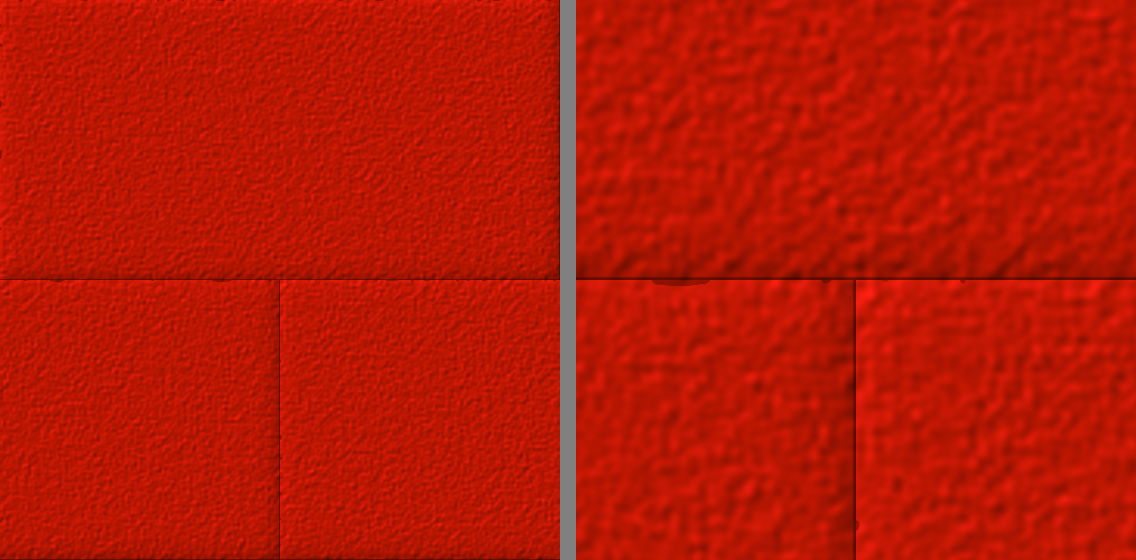
Left, the full canvas; right, a detail of the centre.
Write a Shadertoy shader that draws this texture.

```glsl
// Red rough-plaster blocks in running bond: one full block above two halves.
// Tiling value noise is embossed by a light from the upper left, and each
// block gets soft lit and shaded rims, a thin dark joint and chipped edges.

const vec2 BLOCK_SIZE = vec2(1.0, 0.5);
const vec3 PAINT = vec3(0.725, 0.088, 0.007);
const vec3 SHEEN = vec3(0.03, 0.01, 0.16);
const float JOINT_WIDTH = 0.0016;
const float RIM_WIDTH = 0.013;
const vec2 LIGHT_STEP = vec2(-0.0019, 0.0019);
// Turns a noise layer by 45 degrees; whole numbers keep it tiling
const mat2 DIAGONAL = mat2(1.0, 1.0, -1.0, 1.0);

// Integer hash of a lattice cell, 0 to 1
float hash(vec2 cell, uint seed) {
    uvec2 q = uvec2(cell) * uvec2(1597u, 3571u);
    uint h = q.x ^ (q.y * 2693u) ^ (seed * 7919u);
    h = (h ^ (h >> 15)) * 73244475u;
    h = (h ^ (h >> 13)) * 73244475u;
    h ^= h >> 16;
    return float(h & 65535u) / 65535.0;
}

// Value noise that wraps after the given number of cells
float tileNoise(vec2 p, float cells, uint seed) {
    p *= cells;
    vec2 i = floor(p), f = fract(p);
    f = f * f * (3.0 - 2.0 * f);
    vec2 a = mod(i, cells), b = mod(i + 1.0, cells);
    return mix(mix(hash(a, seed), hash(vec2(b.x, a.y), seed), f.x),
               mix(hash(vec2(a.x, b.y), seed), hash(b, seed), f.x), f.y);
}

// Height of the plaster: straight and diagonal layers of fine grain
float plasterHeight(vec2 p) {
    return 0.60 * tileNoise(p, 180.0, 1u)
         + 0.65 * tileNoise(DIAGONAL * p, 92.0, 2u);
}

// Slope of the plaster towards the light
float emboss(vec2 p, vec2 towardLight) {
    return plasterHeight(p - towardLight) - plasterHeight(p + towardLight);
}

// Position inside the block; every other row is shifted by half a block
vec2 blockPosition(vec2 uv, vec2 size) {
    vec2 p = uv / size;
    p.x += 0.5 * (1.0 - mod(floor(p.y), 2.0));
    return fract(p) * size;
}

// Strength of a rim at a distance from its edge
float rim(float edgeDistance, float width) {
    return exp(-edgeDistance / width);
}

// 1 inside a line along an edge, smoothed over one pixel
float edgeLine(float edgeDistance, float width, float pixel) {
    return 1.0 - smoothstep(width - 0.5 * pixel, width + 0.5 * pixel, edgeDistance);
}

void mainImage(out vec4 fragColor, in vec2 fragCoord) {
    vec2 uv = fragCoord / iResolution.xy;
    float pixel = 1.0 / min(iResolution.x, iResolution.y);

    // Distances to the lit (left, top) and shaded (right, bottom) edges
    vec2 p = blockPosition(uv, BLOCK_SIZE);
    float left = p.x, right = BLOCK_SIZE.x - p.x;
    float bottom = p.y, top = BLOCK_SIZE.y - p.y;

    // Embossed grain and rounded rims
    float light = 1.0 + 0.31 * emboss(uv, LIGHT_STEP);
    light += 0.13 * (rim(left, RIM_WIDTH) + rim(top, RIM_WIDTH));
    light -= 0.24 * (rim(right, RIM_WIDTH) + rim(bottom, RIM_WIDTH));

    // Small dark chips biting into the lit edges
    float chipDepth = 0.005 * smoothstep(0.75, 1.0, tileNoise(uv, 110.0, 4u));
    float chip = edgeLine(min(left, top), chipDepth, 2.0 * pixel)
               * smoothstep(0.0, 0.002, chipDepth);
    light *= 1.0 - 0.3 * chip;

    // Thin joint along the shaded edges
    float joint = edgeLine(min(right, bottom), JOINT_WIDTH, pixel);
    light *= 1.0 - 0.32 * joint;

    vec3 color = PAINT * light + SHEEN * max(light - 1.0, 0.0);
    fragColor = vec4(clamp(color, 0.0, 1.0), 1.0);
}
```
